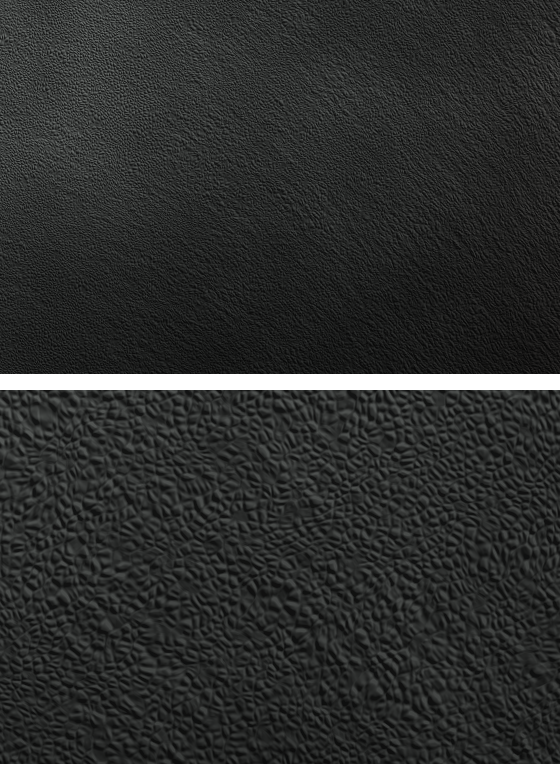
Top: the whole. Bottom: its middle third, enlarged.
Reproduce this texture procedurally as a WebGL 2 fragment shader.

```glsl
#version 300 es
precision highp float;
// Dark pebbled leather with broken diagonal creases under soft light from above.

#define PEBBLES 124.0     // grain cells per canvas height
#define CREASES 60.0      // crease cells per canvas height
#define CREASE_DEPTH 0.8  // relief of the long cells
#define FOLD_DEPTH 0.75   // relief of the sharp wrinkles
#define RELIEF 0.89       // contrast of the shading
#define LIGHT_STEP 0.0031 // reach of the slope sample
#define TONE_DARK 0.118
#define TONE_LIGHT 0.243
#define RIGHT_FALLOFF 0.68
#define TINT_COOL vec3(0.975, 1.012, 0.99)
#define TINT_WARM vec3(1.03, 0.995, 0.97)

uniform vec2 u_resolution;
out vec4 fragColor;

vec2 hash22(vec2 p) {
  vec3 q = fract(vec3(p.xyx) * vec3(0.1031, 0.1030, 0.0973));
  q += dot(q, q.yzx + 33.33);
  return fract((q.xx + q.yz) * q.zy);
}

float valueNoise(vec2 p) {
  vec2 i = floor(p), f = fract(p);
  f = f * f * (3.0 - 2.0 * f);
  float bottom = mix(hash22(i).x, hash22(i + vec2(1, 0)).x, f.x);
  float top = mix(hash22(i + vec2(0, 1)).x, hash22(i + vec2(1, 1)).x, f.x);
  return mix(bottom, top, f.y);
}

float fbm(vec2 p) {
  float sum = 0.0, gain = 0.5;
  for (int i = 0; i < 4; i++) {
    sum += gain * valueNoise(p);
    p = mat2(1.6, 1.2, -1.2, 1.6) * p + 7.3;
    gain *= 0.5;
  }
  return sum / 0.9375;
}

// Rounded cells: 0 in the grooves, 1 on the crowns.
float cellHeight(vec2 p) {
  vec2 i = floor(p), f = fract(p);
  float nearest = 8.0, second = 8.0;
  for (int y = -1; y <= 1; y++) {
    for (int x = -1; x <= 1; x++) {
      vec2 o = vec2(x, y);
      float d = length(o + hash22(i + o + 50.0) - f);
      second = min(second, max(nearest, d));
      nearest = min(nearest, d);
    }
  }
  return smoothstep(0.0, 0.6, second - nearest);
}

// Relief: fine pebbles, long cells and wrinkles along a bending diagonal.
float leatherHeight(vec2 p, vec2 warp, float creasing) {
  vec2 q = p + warp;
  vec2 grain = mat2(0.77, 0.64, -0.64, 0.77) * q;
  float pebble = cellHeight(grain * PEBBLES * vec2(0.88, 1.12));
  vec2 c = p + 0.6 * warp;
  float across = c.y + 0.3 * c.x + 0.4 * c.x * c.x + 1.0;
  float along = c.x - 0.7 * c.y + 3.0;
  float crease = cellHeight(vec2(along * 0.5, across) * CREASES);
  float fold = 1.0 - abs(2.0 * valueNoise(vec2(along * 0.2, across * 0.55) * CREASES + 9.0) - 1.0);
  float fine = valueNoise(p * PEBBLES * 2.0);
  return pebble * (0.95 - 0.35 * creasing) + crease * CREASE_DEPTH * creasing
    + fold * FOLD_DEPTH * (0.25 + creasing) + 0.25 * fine;
}

void main() {
  vec2 uv = gl_FragCoord.xy / u_resolution;
  vec2 p = gl_FragCoord.xy / u_resolution.y;

  // Variation of grain direction, cell size and crease strength
  vec2 warp = 0.045 * vec2(fbm(p * 4.0 + 3.0), fbm(p * 4.0 + 19.0));
  warp += 0.008 * vec2(valueNoise(p * 24.0), valueNoise(p * 24.0 + 31.0));
  warp += 0.004 * vec2(valueNoise(p * 75.0 + 5.0), valueNoise(p * 75.0 + 47.0));
  float patches = fbm(p * vec2(5.5, 5.0) + 11.0);
  float creasing = smoothstep(0.0, 1.0, 0.75 * uv.x + 0.3 * (1.0 - uv.y) + 1.2 * (patches - 0.45));

  // Slope shading averaged over the pixel
  vec2 toLight = normalize(vec2(0.5, 0.87)) * LIGHT_STEP;
  float slope = 0.0;
  for (int i = 0; i < 4; i++) {
    vec2 offset = (vec2(i % 2, i / 2) - 0.5) * 0.5 / u_resolution.y;
    vec2 s = p + offset;
    slope += leatherHeight(s, warp, creasing) - leatherHeight(s + toLight, warp, creasing);
  }
  slope *= 0.25;

  // Broad light falloff with faint mottling
  float tone = mix(TONE_DARK, TONE_LIGHT, smoothstep(-0.1, 0.9, uv.y));
  tone *= mix(1.0, RIGHT_FALLOFF, uv.x);
  tone *= 1.0 + 0.4 * (fbm(p * 3.2 + 5.0) - 0.5) + 0.25 * (patches - 0.5);

  float shade = clamp(1.0 + RELIEF * slope, 0.4, 1.75);
  float warmth = smoothstep(0.6, 1.1, uv.x) * (1.0 - 0.6 * uv.y);
  vec3 color = tone * shade * mix(TINT_COOL, TINT_WARM, warmth);
  fragColor = vec4(color, 1.0);
}
```
